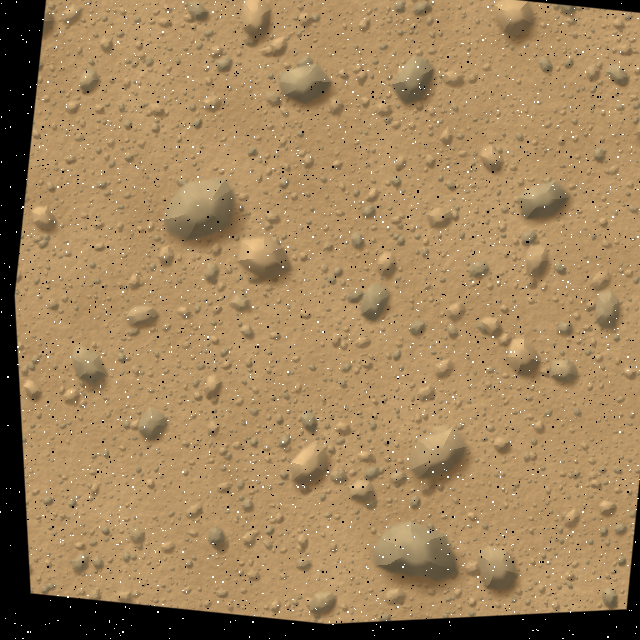
A WebGL 1 fragment shader for this texture:

```glsl
precision highp float;
// Sandy ground strewn with pebbles, framed by black corners and fine specks.
// Five layers of jittered cells hold faceted stones, lit from the upper left;
// gradient noise colours the sand, roughens outlines and clusters the pebbles.
uniform vec2 u_resolution;

const vec3 SAND_DARK = vec3(0.66, 0.525, 0.35);
const vec3 SAND_LIGHT = vec3(0.79, 0.65, 0.46);
const vec3 STONE_TAN = vec3(0.80, 0.66, 0.465);
const vec3 STONE_GREY = vec3(0.69, 0.605, 0.445);
const vec3 SHADOW = vec3(0.36, 0.26, 0.15);
const vec3 LIGHT = vec3(-0.36, 0.70, 0.616);
const float SPECK_CELLS = 512.0;
const float SPECK_SHARE = 0.006;

vec2 hash2(vec2 p) {
  vec3 q = fract(p.xyx * vec3(0.1031, 0.1030, 0.0973));
  q += dot(q, q.yzx + 33.33);
  return fract((q.xx + q.yz) * q.zy);
}

float cornerSlope(vec2 cell, vec2 offset) {
  return dot(hash2(cell) * 2.0 - 1.0, offset);
}

float gradientNoise(vec2 p) {
  vec2 i = floor(p), f = fract(p);
  vec2 w = f * f * f * (f * (f * 6.0 - 15.0) + 10.0);
  vec2 e = vec2(1.0, 0.0);
  float low = mix(cornerSlope(i, f), cornerSlope(i + e, f - e), w.x);
  float high = mix(cornerSlope(i + e.yx, f - e.yx), cornerSlope(i + 1.0, f - 1.0), w.x);
  return mix(low, high, w.y);
}

float fbm(vec2 p) {
  float sum = 0.0, amplitude = 1.0;
  for (int i = 0; i < 4; i++) {
    sum += amplitude * gradientNoise(p);
    p = mat2(1.6, 1.2, -1.2, 1.6) * p + 17.3;
    amplitude *= 0.55;
  }
  return sum;
}

mat2 rotation(float angle) {
  float c = cos(angle), s = sin(angle);
  return mat2(c, s, -s, c);
}

// Irregular polygon: xy is the outward direction of the nearest facet, z is 1 on the rim.
vec3 facets(vec2 q, vec2 seed) {
  vec3 nearest = vec3(0.0);
  for (int i = 0; i < 6; i++) {
    vec2 h = hash2(seed + float(i) * 7.31);
    float angle = (float(i) + 0.7 * h.x) * 1.0472;
    vec2 dir = vec2(cos(angle), sin(angle));
    float reach = dot(q, dir) * mix(0.95, 1.25, h.y);
    if (reach > nearest.z) nearest = vec3(dir, reach);
  }
  return nearest;
}

// One layer of stones; relief scales the shading and shadow strength.
vec3 addStones(vec3 color, vec2 p, float cells, float share, float relief, float seed) {
  vec2 g = p * cells, home = floor(g);
  vec2 rough = 0.2 * vec2(gradientNoise(g * 5.0), gradientNoise(g * 5.0 + 41.0));
  float mottling = fbm(g * 4.0 + seed);
  for (int k = 0; k < 9; k++) {
    vec2 cell = home + vec2(mod(float(k), 3.0), floor(float(k) / 3.0)) - 1.0;
    vec2 id = cell + seed;
    vec2 kind = hash2(id), form = hash2(id + 57.0), place = hash2(id + 113.0);
    vec2 offset = g - cell - mix(vec2(0.17), vec2(0.83), place);
    if (kind.x > share || dot(offset, offset) > 0.4) continue;
    float radius = mix(0.14, 0.29, form.x * form.x);
    vec2 extent = radius * vec2(mix(1.0, 1.4, form.y), 0.88);
    mat2 turn = rotation(kind.y * 6.2832);
    vec2 shadowPoint = (offset - radius * vec2(0.16, -0.36)) * turn / extent;
    float shade = 1.0 - smoothstep(0.6, 1.25, length(shadowPoint + rough));
    color = mix(color, SHADOW, shade * relief * 0.75);
    vec2 q = offset * turn / extent + rough;
    vec3 facet = facets(q, id);
    float rim = mix(length(q), facet.z, 0.65);
    float soft = 0.07 + 1.2 * cells / (radius * u_resolution.y);
    float cover = 1.0 - smoothstep(1.0 - soft, 1.0 + soft, rim);
    vec2 tilt = mix(q, facet.xy * smoothstep(0.25, 0.65, rim), 0.5);
    vec3 normal = normalize(vec3(turn * tilt, 0.75));
    float lit = mix(0.92, mix(0.5, 1.14, max(dot(normal, LIGHT), 0.0)), relief);
    vec3 tint = mix(STONE_TAN, STONE_GREY, smoothstep(0.35, 0.95, place.y));
    color = mix(color, tint * lit * (1.0 + 0.13 * mottling), cover);
  }
  return color;
}

vec3 sand(vec2 p) {
  float patches = fbm(p * 7.0), grain = fbm(p * 75.0);
  float ridge = grain - fbm((p + 0.003 * LIGHT.xy) * 75.0);
  vec3 color = mix(SAND_DARK, SAND_LIGHT, clamp(0.5 + 0.4 * patches + 0.22 * grain, 0.0, 1.0));
  return color * (1.0 + 0.14 * ridge);
}

// Signed distance to the line a-b, positive on its left.
float leftOf(vec2 p, vec2 a, vec2 b) {
  vec2 along = normalize(b - a);
  return along.x * (p.y - a.y) - along.y * (p.x - a.x);
}

float frameDistance(vec2 p) {
  vec2 west = vec2(0.023, 0.538), southWest = vec2(0.048, 0.073);
  vec2 south = vec2(0.512, 0.025), southEast = vec2(0.979, 0.048);
  float left = min(leftOf(p, vec2(0.072, 1.0), west), leftOf(p, west, southWest));
  float bottom = min(leftOf(p, southWest, south), leftOf(p, south, southEast));
  float right = leftOf(p, southEast, vec2(1.0, 0.258));
  float top = leftOf(p, vec2(1.0, 0.98), vec2(0.807, 1.0));
  return min(min(left, bottom), min(right, top));
}

void main() {
  vec2 p = gl_FragCoord.xy / u_resolution;
  vec3 color = sand(p);
  // Stones from the finest grit to the few largest rocks
  float crowding = clamp(0.9 + 0.8 * gradientNoise(p * 5.0 + 3.0), 0.5, 1.3);
  for (int i = 0; i < 5; i++) {
    float size = float(i) / 4.0;
    float cells = 88.0 * exp2(-float(i));
    float share = mix(0.55, 0.24, size) * mix(crowding, 1.0, step(0.4, size));
    color = addStones(color, p, cells, share, mix(0.42, 0.95, size), 19.0 + 31.0 * float(i));
  }
  // Black surround, then salt and pepper specks
  float pixel = 1.0 / u_resolution.y;
  color *= smoothstep(-pixel, pixel, frameDistance(p));
  float speck = hash2(floor(p * SPECK_CELLS) + 211.0).x;
  color = mix(color, vec3(1.0), step(speck, SPECK_SHARE));
  color *= step(speck, 1.0 - SPECK_SHARE);
  gl_FragColor = vec4(color, 1.0);
}
```
